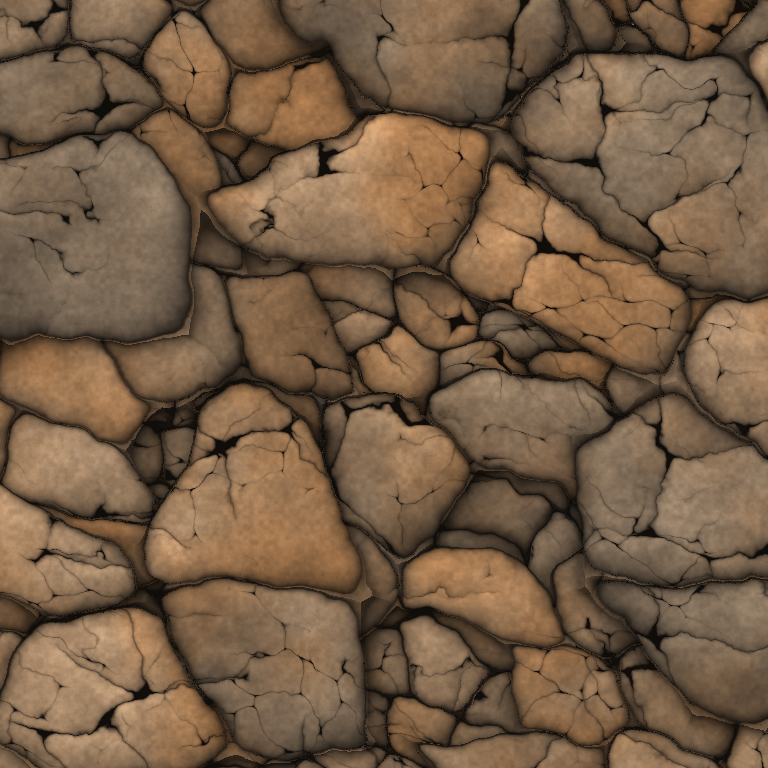
A three.js fragment shader for this texture:

```glsl
// Weathered brown rock wall: three layers of rounded Voronoi stones, small to large,
// each casting a soft dark crevice on the layer below, lit from the upper left.
// Ledges, hairline cracks, mottling and grain then roughen the stone faces.

#define LARGE_SCALE 4.1
#define MEDIUM_SCALE 6.8
#define SMALL_SCALE 11.5
#define LARGE_SHARE 0.46
#define MEDIUM_SHARE 0.58
#define CREVICE_WIDTH 0.0065
#define SHADOW_WIDTH 0.013
#define EDGE_SOFTNESS 0.0015
#define FACE_TONE 0.58
#define LIGHT_DIR vec2(-0.42, 0.91)
#define WARM_TINT vec3(1.10, 0.79, 0.51)
#define GREY_TINT vec3(0.98, 0.84, 0.69)

varying vec2 vUv;

// Turns and stretches space so that stones lie along a falling diagonal.
const mat2 BEDDING = mat2(0.75, 0.47, -0.32, 1.10);

vec3 hash3(vec2 p) {
  vec3 q = fract(p.xyx * vec3(0.1031, 0.1030, 0.0973));
  q += dot(q, q.yxz + 33.33);
  return fract((q.xxy + q.yzz) * q.zyx);
}

float noise(vec2 p) {
  vec2 cell = floor(p), f = fract(p);
  f = f * f * (3.0 - 2.0 * f);
  float low = mix(hash3(cell).x, hash3(cell + vec2(1.0, 0.0)).x, f.x);
  float high = mix(hash3(cell + vec2(0.0, 1.0)).x, hash3(cell + 1.0).x, f.x);
  return mix(low, high, f.y);
}

float fbm(vec2 p) {
  float sum = 0.0, amp = 0.53;
  for (int i = 0; i < 4; i++) {
    sum += amp * noise(p);
    p = mat2(1.6, 1.2, -1.2, 1.6) * p + 7.3;
    amp *= 0.5;
  }
  return sum;
}

vec2 sitePoint(vec2 cell) {
  return cell + 0.5 + 0.82 * (hash3(cell).xy - 0.5);
}

// Signed distance to the stone outline (positive inside), border normal, stone seed.
// Only the given share of cells holds a stone.
vec4 stones(vec2 p, float scale, float share, float salt) {
  vec2 q = BEDDING * p * scale + salt;
  vec2 home = floor(q), toSite = vec2(0.0);
  float nearest = 9.0;
  for (int y = -1; y <= 1; y++)
  for (int x = -1; x <= 1; x++) {
    vec2 cell = floor(q) + vec2(float(x), float(y));
    vec2 r = sitePoint(cell) - q;
    if (dot(r, r) < nearest) {
      nearest = dot(r, r);
      toSite = r;
      home = cell;
    }
  }
  bool filled = hash3(home).z < share;
  float weightSum = 1e-6;
  vec2 normalSum = vec2(0.0, 1e-6);
  for (int y = -2; y <= 2; y++)
  for (int x = -2; x <= 2; x++) {
    vec2 cell = home + vec2(float(x), float(y));
    bool other = x != 0 || y != 0;
    if (other && (filled || hash3(cell).z < share)) {
      vec2 r = sitePoint(cell) - q;
      vec2 n = normalize(r - toSite);
      float weight = exp(-20.0 * dot(0.5 * (r + toSite), n));
      weightSum += weight;
      normalSum += weight * n;
    }
  }
  float d = -log(weightSum) / 20.0;
  d = filled ? d : -max(d, 0.0);
  return vec4(d / scale, normalize(normalSum * BEDDING), hash3(home + 51.0).x);
}

void main() {
  vec2 p = vUv;
  vec2 bend = vec2(fbm(p * 6.0 + 3.0), fbm(p * 6.0 + 41.0)) - 0.5;
  vec2 chips = vec2(fbm(p * 28.0 + 9.0), fbm(p * 28.0 + 67.0)) - 0.5;
  vec2 w = p + 0.085 * bend + 0.011 * chips;

  // Stack the stones from small to large.
  float tone = 0.2, seed = 0.0;
  for (int i = 0; i < 3; i++) {
    float scale = i == 0 ? SMALL_SCALE : (i == 1 ? MEDIUM_SCALE : LARGE_SCALE);
    float share = i == 0 ? 2.0 : (i == 1 ? MEDIUM_SHARE : LARGE_SHARE);
    float size = float(i) * 0.5;
    vec4 s = stones(w, scale, share, 17.0 + 23.0 * float(i));
    float d = s.x - 0.002 * size;
    float lit = dot(s.yz, LIGHT_DIR);
    float inner = max(d, 0.0);
    float face = FACE_TONE - 0.06 * (1.0 - size) + 0.13 * (s.w - 0.5);
    face += (0.17 * lit - 0.05) * exp(-inner * scale / 0.13);
    face *= 1.0 - 0.68 * exp(-inner / (CREVICE_WIDTH * mix(0.55, 1.0, size)));
    tone *= 1.0 - (0.62 + 0.22 * lit) * exp(min(d, 0.0) / SHADOW_WIDTH);
    float cover = smoothstep(-EDGE_SOFTNESS, EDGE_SOFTNESS, d);
    tone = mix(tone, face, cover);
    seed = mix(seed, s.w, cover);
  }

  // Broken ledges and thin cracks, fading in and out over each face.
  vec2 crackPoint = w + 0.018 * chips + seed * 5.0;
  vec4 ledge = stones(crackPoint, 7.0, 2.0, 91.0);
  vec4 hair = stones(crackPoint + 0.05 * bend, 15.0, 2.0, 133.0);
  float ledgeMask = smoothstep(0.42, 0.62, fbm(p * 7.0 + 19.0));
  float hairMask = smoothstep(0.45, 0.65, fbm(p * 9.0 + 83.0));
  tone += ledgeMask * 0.12 * dot(ledge.yz, LIGHT_DIR) * exp(-ledge.x / 0.014);
  tone += ledgeMask * 0.06 * (ledge.w - 0.5);
  tone *= 1.0 - 0.48 * ledgeMask * exp(-ledge.x / 0.0022);
  tone *= 1.0 - 0.32 * hairMask * exp(-hair.x / 0.0013);

  // Mottling, pitting and fine grain.
  tone *= 1.0 + 0.50 * (fbm(p * 8.0 + seed * 13.0) - 0.5);
  tone *= 1.0 + 0.24 * (fbm(p * vec2(38.0, 52.0)) - 0.5);
  tone *= 1.0 + 0.26 * (fbm(p * 150.0) - 0.5);

  // Ochre stains on grey brown; bright faces are paler.
  float stain = smoothstep(0.32, 0.70, fbm(p * 5.0 + seed * 9.0 + 29.0));
  float warmth = 0.65 * stain + 0.4 * seed - 0.5 * max(tone - 0.58, 0.0);
  vec3 tint = mix(GREY_TINT, WARM_TINT, clamp(warmth, 0.0, 1.0));
  gl_FragColor = vec4(clamp(tone, 0.06, 0.82) * tint, 1.0);
}
```
